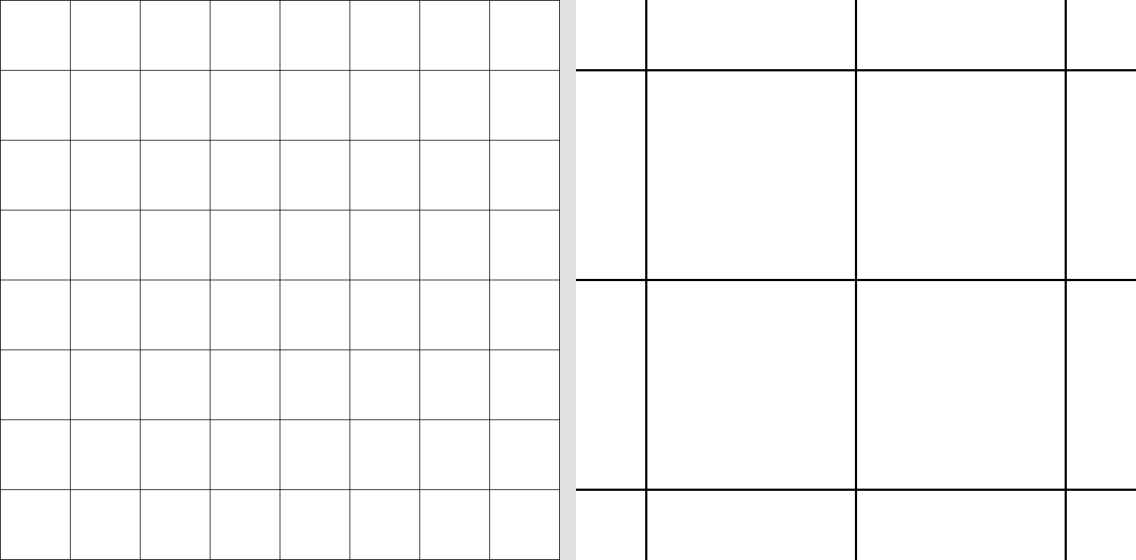
Left: the whole. Right: its middle third, enlarged.
This pattern is drawn by a Shadertoy shader. Its source:

```glsl
// Plain square grid: thin black rules on white, evenly spaced, with the
// outermost rules lying just inside the canvas border. Each rule is smoothed
// by the exact share of the pixel that it covers.

#define CELLS 8.0
#define LINE_WIDTH (1.0 / 768.0)
#define PAPER_COLOR vec3(1.0)
#define LINE_COLOR vec3(0.0)

// Share of a pixel covered by the nearest vertical (x) and horizontal (y) rule
vec2 ruleCoverage(vec2 uv, vec2 pixel) {
    // Rule centres run from half a width inside one edge to the other
    float pitch = (1.0 - LINE_WIDTH) / CELLS;
    vec2 index = clamp(round((uv - 0.5 * LINE_WIDTH) / pitch), 0.0, CELLS);
    vec2 offset = uv - (0.5 * LINE_WIDTH + index * pitch);

    // Overlap of the pixel interval with the rule interval
    vec2 low = max(offset - 0.5 * pixel, vec2(-0.5 * LINE_WIDTH));
    vec2 high = min(offset + 0.5 * pixel, vec2(0.5 * LINE_WIDTH));
    return clamp((high - low) / pixel, 0.0, 1.0);
}

void mainImage(out vec4 fragColor, in vec2 fragCoord) {
    vec2 uv = fragCoord / iResolution.xy;
    vec2 pixel = 1.0 / iResolution.xy;

    // Union of both rule directions
    vec2 cover = ruleCoverage(uv, pixel);
    float ink = 1.0 - (1.0 - cover.x) * (1.0 - cover.y);

    fragColor = vec4(mix(PAPER_COLOR, LINE_COLOR, ink), 1.0);
}
```
